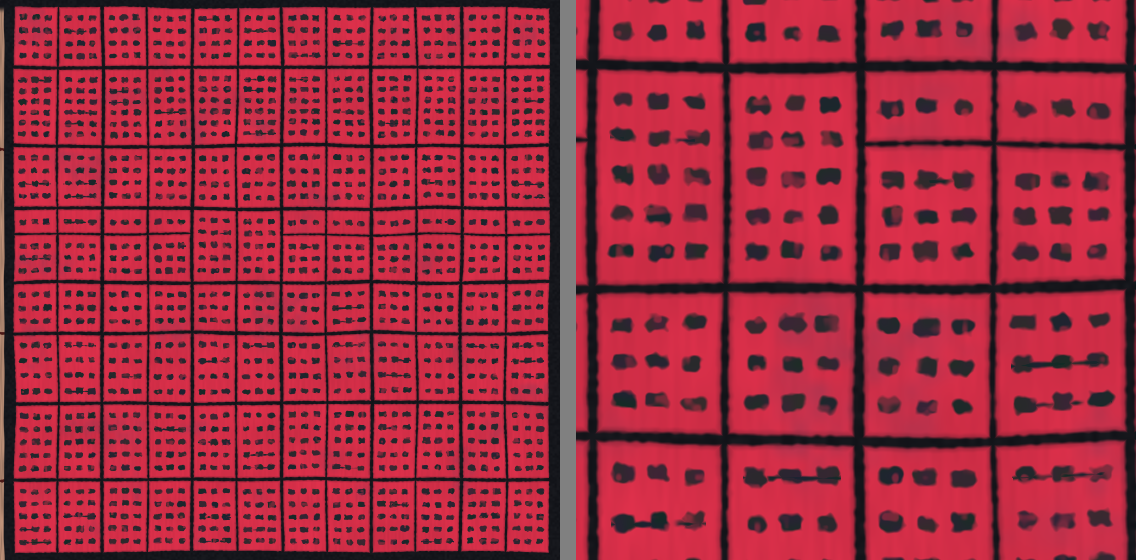
Left, the full canvas; right, a detail of the centre.
Write a three.js fragment shader that draws this pattern.

```glsl
// Red panels in a black lattice, 12 across and 9 uneven bands down, each punched with
// three columns of dark, hand-cut marks. Distance functions draw the lattice and marks;
// value noise bends the lines, roughens the edges and stains the red.
varying vec2 vUv;

float hash(vec2 p) {
  vec3 h = fract(vec3(p.xyx) * 0.1031);
  h += dot(h, h.yzx + 33.33);
  return fract((h.x + h.y) * h.z);
}

float noise(vec2 p) {
  vec2 i = floor(p), f = fract(p);
  f = f * f * (3.0 - 2.0 * f);
  return mix(mix(hash(i), hash(i + vec2(1, 0)), f.x),
             mix(hash(i + vec2(0, 1)), hash(i + vec2(1, 1)), f.x), f.y);
}

float cover(float d) {
  return 1.0 - smoothstep(-0.0013, 0.0013, d);
}

float roundBox(vec2 p, vec2 halfSize, float radius) {
  vec2 d = abs(p) - halfSize + radius;
  return length(max(d, 0.0)) + min(max(d.x, d.y), 0.0) - radius;
}

// Keeps bottom, top and mark rows of the band that holds y
void band(float y, float bottom, float top, float markRows, inout vec3 found) {
  if (y >= bottom && y < top) found = vec3(bottom, top, markRows);
}

vec3 findBand(float y, float column) {
  vec3 b = vec3(0.0, 0.0117, 1.0);
  band(y, 0.0117, 0.1445, 5.0, b);
  band(y, 0.1445, 0.2800, 5.0, b);
  band(y, 0.2800, 0.4050, 4.0, b);
  band(y, 0.4050, 0.4960, 3.0, b);
  band(y, 0.4960, 0.5810, 3.0, b);
  band(y, 0.5810, 0.6276, 1.0, b);
  // Two columns run through the thin divider
  if (column == 4.0 || column == 5.0) band(y, 0.4960, 0.6276, 5.0, b);
  band(y, 0.6276, 0.7396, 4.0, b);
  band(y, 0.7396, 0.8800, 6.0, b);
  band(y, 0.8800, 0.9896, 4.0, b);
  return b;
}

void main() {
  vec2 p = vUv;
  float grain = noise(p * 260.0);
  float rough = (grain - 0.5) * 0.0022;

  // Hand-drawn bend of the whole grid
  vec2 q = p + 0.005 * (vec2(noise(p * vec2(12, 7) + 3.0), noise(p * vec2(9, 12) + 40.0)) - 0.5);
  float across = (q.x - 0.0234) / 0.08;
  float column = floor(across);
  vec3 b = findBand(q.y, column);

  // Red cloth with soft mottling, fine upright streaks and dull stains
  vec3 color = vec3(0.83, 0.18, 0.28);
  color *= 0.94 + 0.07 * noise(p * 22.0) + 0.05 * noise(p * vec2(300, 45));
  float stain = smoothstep(0.62, 0.95, noise(p * 17.0 + 8.0)) * noise(p * 90.0);
  color = mix(color, vec3(0.60, 0.22, 0.33), 0.5 * stain);

  // Marks: nearest one in the panel, jittered in place and size
  float pitch = (b.y - b.x - 0.043) / max(b.z - 1.0, 1.0);
  float up = q.y - b.x - 0.0215;
  float row = clamp(floor(up / pitch + 0.5), 0.0, b.z - 1.0);
  float side = (fract(across) - 0.5) * 0.08;
  float slot = clamp(floor(side / 0.0215 + 0.5), -1.0, 1.0);
  vec2 id = vec2(column * 3.0 + slot + 1.0, row + floor(b.x * 1000.0));
  vec2 at = vec2(side - slot * 0.0215, up - row * pitch);
  vec2 jitter = vec2(hash(id + 5.0), hash(id + 71.0)) - 0.5;
  vec2 size = vec2(0.0064, 0.0047) + vec2(0.0022, 0.0016) * (vec2(hash(id + 19.0), hash(id + 33.0)) - 0.5);
  float mark = roundBox(at - 0.002 * jitter, size, 0.0022 + 0.002 * hash(id)) + 1.3 * rough;
  float ink = cover(mark) * mix(0.8, 1.0, hash(id + 52.0));
  ink *= 1.0 - 0.45 * smoothstep(0.6, 0.9, noise(p * 170.0 + 15.0));

  // Broken threads of ink joining some rows of marks
  float joined = step(hash(vec2(column + 90.0, id.y)), 0.16) * step(abs(side), 0.029);
  float thread = cover(abs(at.y + 0.001) - 0.0012 + rough);
  ink = max(ink, joined * thread * smoothstep(0.3, 0.55, noise(p * vec2(95, 40))));
  vec3 inkColor = mix(vec3(0.07, 0.17, 0.14), vec3(0.12, 0.13, 0.20), noise(p * 120.0 + 60.0));
  color = mix(color, inkColor, ink);

  // Lattice: every second upright is heavier, one cross line is thin
  float heavy = 1.0 - mod(floor(across + 0.5), 2.0);
  float swell = 0.0008 * (noise(p * 30.0 + 25.0) - 0.5);
  float upright = abs(fract(across + 0.5) - 0.5) * 0.08 - mix(0.0018, 0.0029, heavy);
  float level = min(q.y - b.x, b.y - q.y) - (abs(q.y - 0.581) < 0.01 ? 0.0017 : 0.0029);
  float lattice = min(upright, level) + swell + 0.5 * rough;

  // Outer frame
  vec2 edge = max(vec2(0.0234, 0.0117) - q, q - vec2(0.983, 0.9896));
  lattice = min(lattice, -max(edge.x, edge.y));
  color = mix(color, vec3(0.15, 0.08, 0.12), 0.25 * (1.0 - smoothstep(0.0, 0.004, lattice)));
  color = mix(color, vec3(0.065, 0.07, 0.09) + 0.03 * grain, cover(lattice));

  // Bare wood strip on the left, with dark reddish notches
  float wood = cover(p.x - 0.0075 + 0.002 * (noise(p * vec2(1, 24)) - 0.5));
  wood *= 1.0 - smoothstep(0.975, 0.99, p.y);
  vec3 woodColor = vec3(0.69, 0.53, 0.44) * (0.85 + 0.25 * noise(p * vec2(400, 30)));
  float notch = min(min(abs(p.y - 0.733), abs(p.y - 0.405)), abs(p.y - 0.141));
  woodColor = mix(woodColor, vec3(0.30, 0.10, 0.09), cover(notch - 0.0025 + rough));
  color = mix(color, woodColor, wood);

  gl_FragColor = vec4(color, 1.0);
}
```
